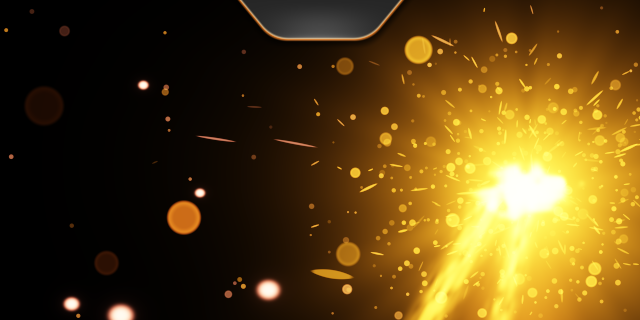
This background is drawn by a Shadertoy shader. Its source:

```glsl
// A shower of molten sparks bursting from a white-hot core, with soft discs
// drifting into darkness and a dark metal tab hanging from the top edge.
// Light is summed from glows, hashed cells and segments, then exposed to colour.

// Units: canvas height is 1, width is 2.
const vec2  CORE = vec2(1.645, 0.405);
const vec2  CORE_SIZE = vec2(0.110, 0.064);
const vec3  EMBER = vec3(1.0, 0.5, 0.07);     // absorbs to brown, gold, then white
const vec3  ROSE = vec3(1.0, 0.42, 0.30);
const vec3  RUST = vec3(1.0, 0.34, 0.06);
const float GLOW_GAIN = 5.2;
const vec2  GLOW_FALLOFF = vec2(3.2, 1.3);    // linear and squared distance
const int   DISC_LAYERS = 8;
const int   STREAK_LAYERS = 6;
const float BLUR = 0.0025;
const vec2  TAB_BASE = vec2(1.003, 0.875);
const float TAB_HALF = 0.153;
const vec2  TAB_NORMAL = vec2(0.772, -0.636);

// Sine-free hash: three values in 0..1
vec3 hash3(vec3 p) {
    p = fract(p * vec3(0.1031, 0.1030, 0.0973));
    p += dot(p, p.yxz + 33.33);
    return fract((p.xxy + p.yxx) * p.zyx);
}

float noise(vec2 p) {
    vec2 i = floor(p), f = fract(p);
    f = f * f * (3.0 - 2.0 * f);
    float a = hash3(vec3(i, 7.0)).x, b = hash3(vec3(i + vec2(1, 0), 7.0)).x;
    float c = hash3(vec3(i + vec2(0, 1), 7.0)).x, d = hash3(vec3(i + 1.0, 7.0)).x;
    return mix(mix(a, b, f.x), mix(c, d, f.x), f.y);
}

float bell(float x) { return exp(-x * x); }

float softEdge() { return 1.5 / iResolution.y; }

// Flat lens disc with a slightly brighter rim
float disc(vec2 p, float r) {
    float d = length(p), e = BLUR + 0.08 * r;
    return smoothstep(e, -e, d - r) * (0.75 + 0.35 * smoothstep(0.6, 1.0, d / r));
}

// Hot point with a tinted halo
float flare(vec2 p, float r) {
    float d = length(p * vec2(0.85, 1.0)) / r;
    return 9.0 * exp(-d * d * d * 2.5) + 0.4 * exp(-d * 1.6);
}

// Tapered dash along dir, centred at the origin
float streak(vec2 p, vec2 dir, float halfLen, float width) {
    float t = dot(p, dir) / halfLen;
    float across = abs(dot(p, vec2(-dir.y, dir.x)));
    float w = width * (1.0 - t * t);
    return smoothstep(BLUR, -BLUR, across - w) * smoothstep(1.0, 0.7, abs(t));
}

// Broad glow, rays, core and the two falling streams
vec3 burst(vec2 p) {
    vec2 q = p - CORE;
    float d = length(q * vec2(q.x < 0.0 ? 1.08 : 1.0, q.y > 0.0 ? 1.3 : 1.0));
    float rays = 0.82 + 0.36 * noise(q / max(length(q), 0.001) * 7.0 + 20.0);
    float heat = GLOW_GAIN * exp(-dot(GLOW_FALLOFF, vec2(d, d * d)));
    heat *= mix(1.0, rays, smoothstep(0.05, 0.4, d));
    heat += 0.03 * rays * bell((p.y - 0.5) / 0.35) * smoothstep(0.0, 1.0, p.x);
    vec2 c = q / CORE_SIZE + 0.7 * (vec2(noise(p * 28.0), noise(p * 28.0 + 40.0)) - 0.5);
    heat += 50.0 * bell(dot(c, c)) + 3.5 * exp(-dot(q, q) / 0.025);
    float fall = max(-q.y, 0.0) / 0.4;
    float start = smoothstep(0.0, 0.12, fall);
    for (int i = 0; i < 2; i++) {
        float k = float(i);
        float x = p.x - mix(1.56 - 0.22 * fall, 1.66 - 0.10 * fall, k);
        float grain = noise(vec2(x * 55.0 + k * 9.0, p.y * 25.0));
        heat += start * (0.3 + 1.5 * grain) * mix(8.0, 3.5, fall)
              * bell(x / mix(0.045, 0.033, k));
    }
    float underglow = start * bell((p.x - 1.62) / 0.16);
    return heat * EMBER + underglow * RUST;
}

// Scattered discs and radial streaks, one candidate in each hashed cell
vec3 sparks(vec2 p) {
    vec3 light = vec3(0.0);
    for (int i = 0; i < DISC_LAYERS + STREAK_LAYERS; i++) {
        bool isDisc = i < DISC_LAYERS;
        float k = float(i);
        float size = isDisc ? 0.035 + 0.012 * k : 0.05 + 0.013 * (k - float(DISC_LAYERS));
        vec2 shift = hash3(vec3(k, 3.0, 11.0)).xy;
        vec2 cell = floor(p / size + shift);
        vec3 a = hash3(vec3(cell, k + 1.0)), b = hash3(vec3(cell, k + 31.0));
        vec2 q = (cell + 0.5 - shift) * size - CORE;
        float d = length(q * vec2(0.9, 1.1));
        float chance = 0.005 + 0.5 * exp(-d * d / 0.13);
        if (a.z > chance) continue;
        vec2 local = (fract(p / size + shift) - 0.5) * size;
        vec3 tint = mix(EMBER, ROSE, smoothstep(0.3, 0.9, d) * b.z);
        float power = mix(0.5, 3.5, b.y) * mix(1.0, 0.6, smoothstep(0.3, 0.9, d));
        if (isDisc) {
            float r = size * (0.07 + 0.13 * b.x * b.x);
            light += tint * power * disc(local - (a.xy - 0.5) * size * 0.5, r);
        } else {
            float angle = atan(q.y, q.x) + (b.x - 0.5) * 1.3;
            vec2 dir = vec2(cos(angle), sin(angle));
            light += tint * power * streak(local - (a.xy - 0.5) * size * 0.2, dir,
                                           size * mix(0.15, 0.38, b.z), size * 0.032);
        }
    }
    return light;
}

// Large foreground discs, flares and long dashes
vec3 accents(vec2 p) {
    vec3 light = 2.1 * RUST * disc(p - vec2(0.575, 0.32), 0.05);
    light += 0.15 * RUST * disc(p - vec2(0.138, 0.669), 0.06);
    light += 0.24 * RUST * disc(p - vec2(0.333, 0.178), 0.037);
    light += 2.2 * EMBER * disc(p - vec2(1.308, 0.844), 0.041);
    light += 0.7 * EMBER * disc(p - vec2(1.078, 0.793), 0.026);
    light += 1.0 * EMBER * disc(p - vec2(1.088, 0.206), 0.036);
    light += ROSE * flare(p - vec2(0.839, 0.094), 0.031);
    light += ROSE * flare(p - vec2(0.378, 0.014), 0.034);
    light += ROSE * flare(p - vec2(0.224, 0.050), 0.021);
    light += ROSE * flare(p - vec2(0.448, 0.734), 0.014);
    light += ROSE * flare(p - vec2(0.625, 0.397), 0.014);
    light += 1.6 * ROSE * streak(p - vec2(0.675, 0.566), vec2(0.989, -0.148), 0.068, 0.003);
    light += 1.6 * ROSE * streak(p - vec2(0.924, 0.552), vec2(0.983, -0.182), 0.074, 0.003);
    return light + 1.4 * EMBER * streak(p - vec2(1.038, 0.143), vec2(0.988, -0.152), 0.073, 0.013);
}

// Signed distance to the tab, with rounded lower corners
float tabDistance(vec2 p) {
    vec2 q = vec2(abs(p.x - TAB_BASE.x), p.y - TAB_BASE.y);
    float side = dot(q - vec2(TAB_HALF, 0.0), TAB_NORMAL), base = -q.y;
    float blend = max(0.04 - abs(side - base), 0.0);
    return max(side, base) + blend * blend / 0.16;
}

void mainImage(out vec4 fragColor, in vec2 fragCoord) {
    vec2 p = fragCoord / iResolution.y;
    vec3 color = 1.0 - exp(-(burst(p) + sparks(p) + accents(p)));

    // Metal tab: shadow, brushed face, copper rim
    float tab = tabDistance(p), e = softEdge();
    color *= mix(0.35, 1.0, smoothstep(0.0, 0.03, tab));
    vec2 q = p - TAB_BASE;
    float shine = bell(q.x / 0.15), rise = max(q.y, 0.0);
    float metal = 0.15 + 0.13 * shine * smoothstep(0.13, 0.03, rise)
                + 0.35 * shine * exp(-rise / 0.008);
    color = mix(color, vec3(metal), smoothstep(e, -e, tab));
    vec3 rim = mix(vec3(0.85, 0.42, 0.08), vec3(1.0, 0.85, 0.62), smoothstep(0.0, -0.005, tab));
    color = mix(color, rim, smoothstep(e, -e, abs(tab + 0.002) - 0.0035));
    fragColor = vec4(color, 1.0);
}
```
